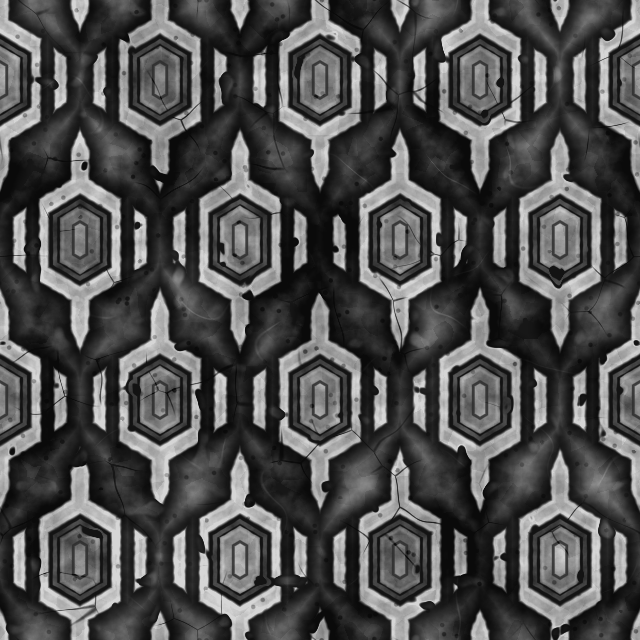
A WebGL 2 fragment shader for this pattern:

```glsl
#version 300 es
precision highp float;
// Worn grey metal motifs: a spiked hexagonal frame with a nested panel and two side bars.
// Two interleaved rectangular lattices place the motifs as distance functions over stained
// stone; every noise wraps at the canvas edge, so the result tiles.
#define COLUMNS 4.0
#define ROWS 4.0
#define METAL_TONE 0.66
#define PANEL_TONE 0.43
#define STONE_TONE 0.31
#define GROOVE_TONE 0.075
#define STAIN 0.62
#define SHADOW_REACH 0.15
#define EDGE_WEAR 0.055

uniform vec2 u_resolution;
out vec4 outColor;

vec2 hash2(vec2 c) {
  return fract(sin(vec2(dot(c, vec2(127.1, 311.7)), dot(c, vec2(269.5, 183.3)))) * 43758.5);
}

float gradientDot(vec2 corner, vec2 offset, float period) {
  float angle = 6.2832 * hash2(mod(corner, period) + period).x;
  return dot(vec2(cos(angle), sin(angle)), offset);
}

// Gradient noise with a whole number of cells across the canvas.
float noise(vec2 uv, float period) {
  vec2 p = uv * period, i = floor(p), f = p - i;
  vec2 s = f * f * f * (f * (f * 6.0 - 15.0) + 10.0), e = vec2(1, 0);
  float low = mix(gradientDot(i, f, period), gradientDot(i + e, f - e, period), s.x);
  float high = mix(gradientDot(i + e.yx, f - e.yx, period), gradientDot(i + 1.0, f - 1.0, period), s.x);
  return mix(low, high, s.y);
}

float fbm(vec2 uv, float period) {
  float sum = 0.0, gain = 0.6;
  for (int i = 0; i < 5; i++) {
    sum += gain * noise(uv, period);
    period *= 2.0;
    gain *= 0.55;
  }
  return sum;
}

// Wrapped cells: distance to nearest point, gap to the second nearest, random cell value.
vec3 cells(vec2 uv, float period) {
  vec2 p = uv * period, base = floor(p);
  vec3 result = vec3(9.0, 9.0, 0.0);
  for (int y = -1; y <= 1; y++)
    for (int x = -1; x <= 1; x++) {
      vec2 cell = base + vec2(x, y), point = hash2(mod(cell, period) + 2.0 * period);
      float d = length(cell + point - p);
      if (d < result.x) result = vec3(d, result.x, fract(point.x * 17.0 + point.y * 31.0));
      else result.y = min(result.y, d);
    }
  return vec3(result.x, result.y - result.x, result.z);
}

float hexagon(vec2 q, float halfWidth, float apex) {
  return max(q.x - halfWidth, (q.y + 0.6 * q.x - apex) / 1.166);
}

// Silhouette of one motif: frame, vertical spikes and side bars.
float motif(vec2 q) {
  q = abs(q);
  float spike = max(q.x - 0.062, (q.y + 2.4 * q.x - 0.708) / 2.6);
  float bar = max(abs(q.x - 0.378) - 0.044, (q.y + 0.7 * q.x - 0.44) / 1.22);
  return min(min(hexagon(q, 0.26, 0.417), spike), bar);
}

vec2 nearestCentre(vec2 p, vec2 origin) {
  vec2 step2 = vec2(1, 2);
  return floor((p - origin) / step2 + 0.5) * step2 + origin;
}

float band(float d, float halfWidth, float soft) {
  return 1.0 - smoothstep(halfWidth - soft, halfWidth + soft, abs(d));
}

float fill(float d, float soft) { return 1.0 - smoothstep(-soft, soft, d); }

void main() {
  vec2 uv = gl_FragCoord.xy / u_resolution;
  vec2 p = uv * vec2(COLUMNS, ROWS);
  float soft = 0.8 * COLUMNS / u_resolution.x;

  // Staggered rows: keep the closer motif of the two lattices.
  vec2 centre = nearestCentre(p, vec2(0.0, 1.5)), other = nearestCentre(p, vec2(0.5));
  if (motif(p - other) < motif(p - centre)) centre = other;
  vec2 q = p - centre, a = abs(q);
  vec2 variation = hash2(mod(centre, vec2(COLUMNS, ROWS)) + 5.0) - 0.5;

  // Shared wear: stains, paint-like patches, cracks, scratches and specks.
  vec2 warped = uv + 0.012 * vec2(noise(uv, 18.0), noise(uv + 0.37, 18.0));
  float stain = fbm(warped, 5.0), grain = fbm(uv, 28.0);
  float patches = cells(warped, 44.0).z - 0.5;
  float region = noise(uv + 0.21, 9.0);
  float cracks = band(cells(warped, 11.0).y, 0.018, 0.016) * smoothstep(0.05, 0.25, region);
  float scratches = band(noise(warped, 7.0), 0.008, 0.008) * smoothstep(0.05, 0.25, -region);
  vec3 speck = cells(uv, 64.0);
  float dots = fill(speck.x - 0.22, 0.08) * step(0.9, speck.z);

  // Irregular edges with occasional chips.
  float rough = 0.008 * noise(uv, 90.0) + EDGE_WEAR * smoothstep(0.3, 0.5, noise(uv, 27.0));
  float outline = motif(q) + rough;
  float hole = hexagon(a, 0.19, 0.281) - 0.5 * rough;
  float panel = hexagon(a, 0.125, 0.214) + 0.5 * rough;
  float slot = hexagon(a, 0.042, 0.115);
  float metalEdge = max(outline, -hole);

  // Stone ground, shaded around the raised shapes.
  float stone = STONE_TONE + STAIN * stain + 0.2 * grain + 0.07 * patches;
  stone += 0.1 * scratches - 0.16 * cracks - 0.12 * dots;
  float tone = max(stone, 0.09) * mix(0.22, 1.0, smoothstep(0.0, SHADOW_REACH, outline));

  // Bevelled metal.
  float metal = METAL_TONE + 0.08 * variation.x + 0.2 * stain + 0.26 * grain + 0.08 * patches;
  metal += 0.1 * band(metalEdge + 0.022, 0.012, 0.008) - 0.45 * cracks - 0.25 * dots;
  metal *= mix(0.3, 1.0, smoothstep(0.0, 0.016, -metalEdge));
  tone = mix(tone, metal, fill(outline, soft));

  // Recessed ring, inner panel and central slot.
  float ring = mix(GROOVE_TONE, 0.26 + 0.25 * grain, band(hole + 0.034, 0.013, soft));
  tone = mix(tone, ring, fill(hole, soft));
  float inner = PANEL_TONE + 0.12 * variation.y + 0.25 * stain + 0.3 * grain + 0.07 * patches;
  inner += 0.1 * band(panel + 0.018, 0.009, 0.008) + 0.12 * fill(slot, soft);
  inner = mix(inner, 0.17, 0.85 * band(slot, 0.009, soft)) - 0.2 * cracks - 0.15 * dots;
  tone = mix(tone, inner, fill(panel, soft));

  outColor = vec4(vec3(clamp(tone, 0.04, 0.84)), 1.0);
}
```
